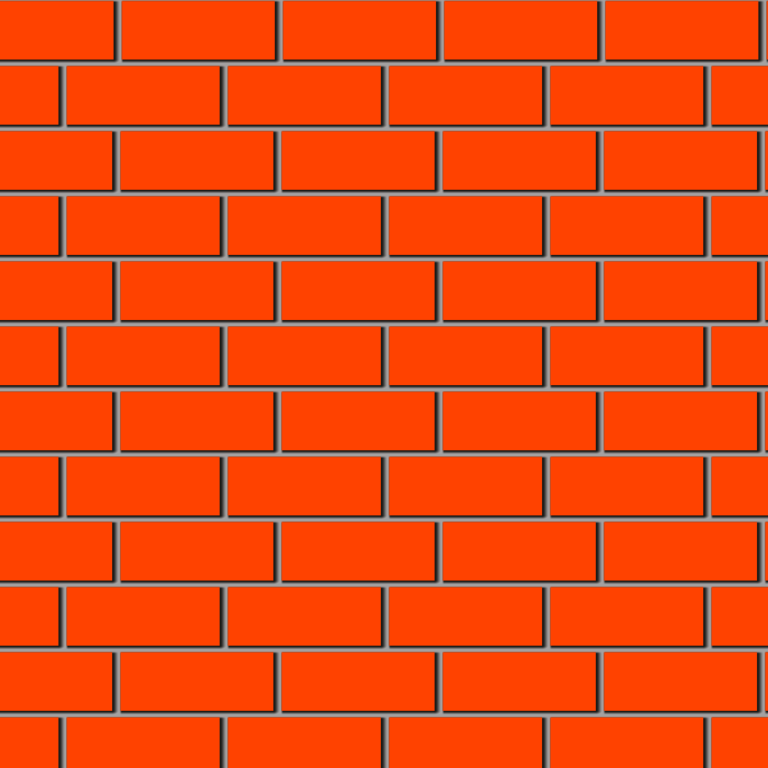
Give the GLSL for this pattern, as a Shadertoy shader.

```glsl
// Sizes are fractions of the canvas height
const vec2 PERIOD = vec2(0.2099, 0.0848);     // brick plus joint
const vec2 BRICK = vec2(0.2018, 0.0789);
const vec2 ORIGIN = vec2(0.0852, -0.0004);    // from the top left corner
const float ROW_SHIFT = 1.0 / 3.0;            // offset of even rows, in periods
const float TOP_ROW_NUDGE = 0.0018;
const vec2 SHADOW_REACH = vec2(0.0090, 0.0055);
const float SHADOW_FADE = 0.0040;
const float LIT_SOFTNESS = 0.0032;
const float SHADED_SOFTNESS = 0.0020;

const vec3 BRICK_COLOR = vec3(1.0, 0.26, 0.0);
const vec3 MORTAR_COLOR = vec3(0.64, 0.63, 0.63);
const vec3 SHADOW_COLOR = vec3(0.10, 0.10, 0.09);

// Position inside a cell, measured right and down from the brick's top left
vec2 brickCell(vec2 p) {
    p -= ORIGIN;
    float row = floor(p.y / PERIOD.y);
    float evenRow = 1.0 - mod(row, 2.0);
    p.x -= evenRow * ROW_SHIFT * PERIOD.x;
    p.x -= (1.0 - step(0.5, row)) * TOP_ROW_NUDGE;
    return mod(p, PERIOD);
}

// Soft coverage of the brick face, gentler on the lit top and left edges
float brickMask(vec2 q, float pixel) {
    vec2 lit = smoothstep(vec2(0.0), vec2(max(LIT_SOFTNESS, pixel)), q);
    vec2 shaded = 1.0 - smoothstep(BRICK - max(SHADED_SOFTNESS, pixel), BRICK, q);
    return lit.x * lit.y * shaded.x * shaded.y;
}

// Shadow cast into the joints to the right and below
float jointShadow(vec2 q) {
    float reach = length(max(q - BRICK + 0.5 * SHADED_SOFTNESS, 0.0) / SHADOW_REACH);
    vec2 fade = smoothstep(vec2(0.0), vec2(SHADOW_FADE), q);
    return (1.0 - smoothstep(0.1, 1.0, reach)) * fade.x * fade.y;
}

void mainImage(out vec4 fragColor, in vec2 fragCoord) {
    vec2 p = fragCoord / iResolution.y;
    vec2 q = brickCell(vec2(p.x, 1.0 - p.y));

    vec3 mortar = mix(MORTAR_COLOR, SHADOW_COLOR, jointShadow(q));
    vec3 color = mix(mortar, BRICK_COLOR, brickMask(q, 1.0 / iResolution.y));
    fragColor = vec4(color, 1.0);
}
```
